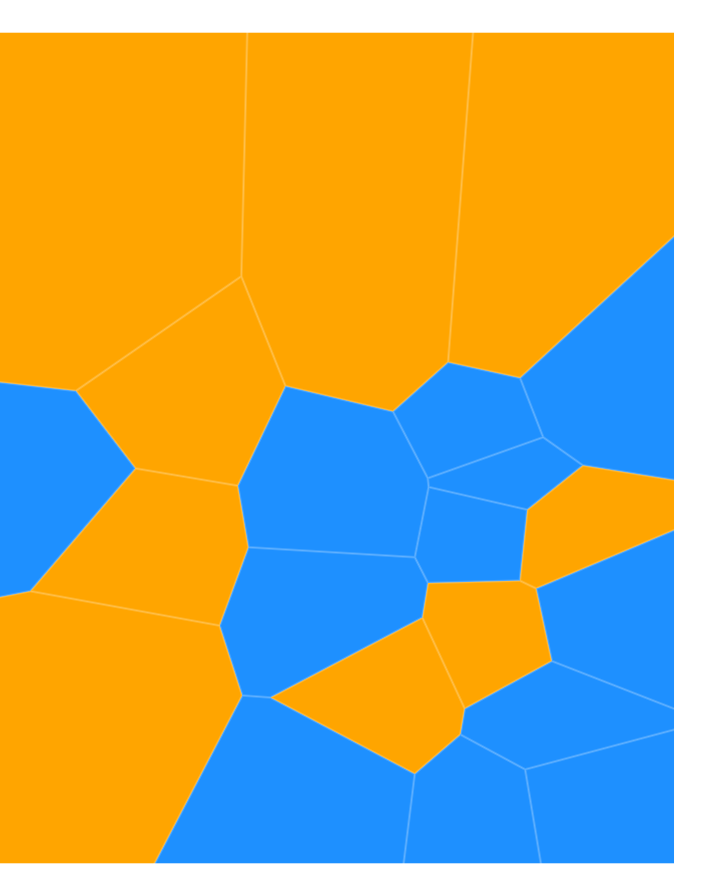
Give the GLSL for this background, as a Shadertoy shader.

```glsl
// Flat two-colour Voronoi diagram in a white-margined frame, open on the left.
// A low-discrepancy scatter is pulled towards a focus, so cells shrink there;
// cells around a pool centre are blue, the rest orange, with a few swapped.

const vec3 ORANGE = vec3(1.0, 0.647, 0.0);
const vec3 BLUE   = vec3(0.118, 0.565, 1.0);
const vec3 PAPER  = vec3(1.0);

const int   CELL_COUNT   = 21;
const float FRAME_RIGHT  = 0.952;              // fraction of canvas width
const float FRAME_MARGIN = 0.0365;             // top and bottom, in canvas heights
const vec2  FOCUS        = vec2(0.72, 0.38);   // densest spot, frame fractions
const vec2  REACH_LOW    = vec2(0.62, 0.38);   // spread to the left and down
const vec2  REACH_HIGH   = vec2(0.28, 0.40);   // spread to the right and up
const float PULL         = 1.4;                // crowding towards the focus
const float JITTER       = 0.06;
const vec2  POOL_CENTRE  = vec2(0.745, 0.302); // middle of the blue region
const float POOL_RADIUS  = 0.3125;             // in canvas heights
const int   SWAP_PERIOD  = 5;                  // every n-th cell swaps colour
const int   SWAP_PHASE   = 2;
const float SEAM_WIDTH   = 0.002;
const float SEAM_STRENGTH = 0.3;

// Sineless hash giving two values in 0..1
vec2 hash2(float n) {
    vec3 q = fract(vec3(n) * vec3(0.1031, 0.1030, 0.0973));
    q += dot(q, q.yzx + 33.33);
    return fract((q.xx + q.yz) * q.zy);
}

vec2 frameSize() {
    return vec2(FRAME_RIGHT * iResolution.x / iResolution.y, 1.0 - 2.0 * FRAME_MARGIN);
}

vec2 frameToCanvas(vec2 f) {
    return vec2(0.0, FRAME_MARGIN) + f * frameSize();
}

// Site of a cell: even scatter, pulled towards the focus, then jittered
vec2 cellSite(int i) {
    float n = float(i);
    vec2 s = 2.0 * fract(0.5 + n * vec2(0.75488, 0.56984)) - 1.0;
    vec2 reach = mix(REACH_LOW, REACH_HIGH, step(0.0, s));
    vec2 f = FOCUS + sign(s) * pow(abs(s), vec2(PULL)) * reach;
    f += JITTER * (hash2(n + 1.0) - 0.5);
    return frameToCanvas(f);
}

vec3 cellColour(int i) {
    bool inPool = distance(cellSite(i), frameToCanvas(POOL_CENTRE)) < POOL_RADIUS;
    bool swapped = i % SWAP_PERIOD == SWAP_PHASE;
    return inPool != swapped ? BLUE : ORANGE;
}

void mainImage(out vec4 fragColor, in vec2 fragCoord) {
    float pixel = 1.0 / iResolution.y;
    vec2 p = fragCoord * pixel;

    // Nearest site
    int nearest = 0;
    float nearestDist = 1e5;
    for (int i = 0; i < CELL_COUNT; i++) {
        float d = distance(p, cellSite(i));
        if (d < nearestDist) { nearestDist = d; nearest = i; }
    }

    // Closest border and the cell behind it
    vec2 home = cellSite(nearest);
    int neighbour = nearest;
    float edge = 1e5;
    for (int i = 0; i < CELL_COUNT; i++) {
        if (i == nearest) continue;
        vec2 other = cellSite(i);
        float d = dot(0.5 * (home + other) - p, normalize(other - home));
        if (d < edge) { edge = d; neighbour = i; }
    }

    // Smoothed fill with a faint pale seam
    float coverage = clamp(0.5 + edge / pixel, 0.0, 1.0);
    vec3 colour = mix(cellColour(neighbour), cellColour(nearest), coverage);
    float seam = clamp(1.0 - edge / SEAM_WIDTH, 0.0, 1.0);
    colour = mix(colour, PAPER, SEAM_STRENGTH * seam);

    // White margins on the right, top and bottom
    vec2 size = frameSize();
    float inset = min(size.x - p.x, 0.5 * size.y - abs(p.y - 0.5));
    colour = mix(PAPER, colour, clamp(0.5 + inset / pixel, 0.0, 1.0));

    fragColor = vec4(colour, 1.0);
}
```
